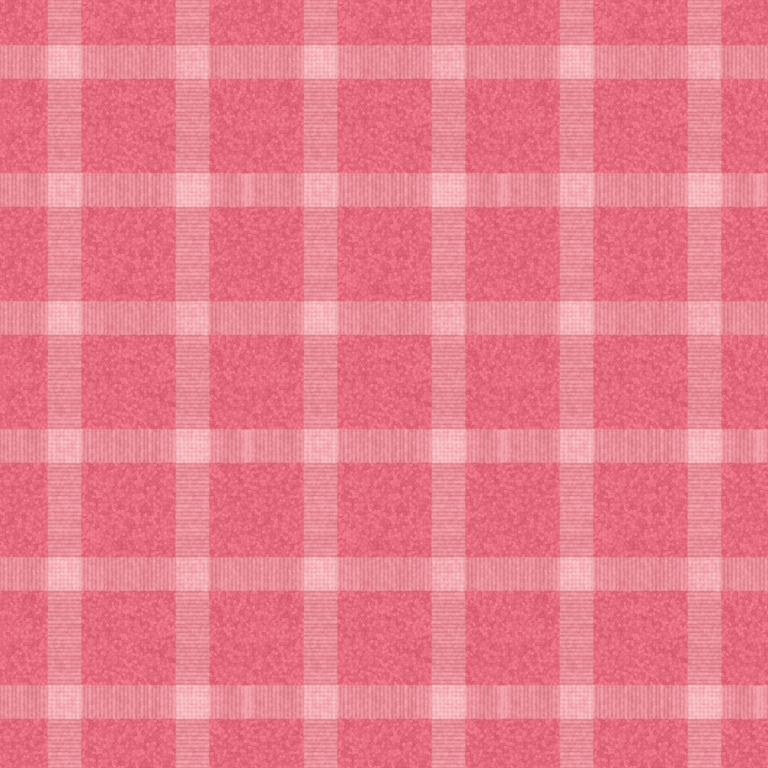
This pattern is drawn by a three.js fragment shader. Its source:

```glsl
varying vec2 vUv;

const float PI = 3.14159265;
const float CHECKS = 6.0;          // checks across and down
const float MACRO = 2.0;           // checks until the wear repeats
const float THREADS = 32.0;        // threads per check
const float GRAINS = 40.0;         // fibre grains per check
const vec2 BAND_CENTER = vec2(0.504, 0.516);
const float BAND_HALF = 0.131;

float hash(vec2 p) {
  vec3 q = fract(p.xyx * vec3(0.1031, 0.1030, 0.0973));
  q += dot(q, q.yzx + 33.33);
  return fract((q.x + q.y) * q.z);
}

// Wrapping cellular noise: tone of the nearest grain, darker at its rim
float cellGrain(vec2 p, float period) {
  vec2 base = floor(p);
  float nearest = 8.0;
  float tone = 0.0;
  for (int j = -1; j <= 1; j++) {
    for (int i = -1; i <= 1; i++) {
      vec2 cell = base + vec2(float(i), float(j));
      vec2 id = mod(cell, period);
      vec2 site = cell + vec2(hash(id + 3.7), hash(id + 91.3));
      float d = distance(p, site);
      if (d < nearest) {
        nearest = d;
        tone = hash(id + 47.1);
      }
    }
  }
  return clamp(0.72 * tone + 0.55 * (1.0 - nearest) - 0.16, 0.0, 1.0);
}

// Soft-edged interval around a center
float band(float x, float center, float halfWidth, float blur) {
  return 1.0 - smoothstep(halfWidth - blur, halfWidth + blur, abs(x - center));
}

// Parallel threads along x, each with its own brightness, centered on zero
float threads(float x, float seed) {
  float t = x * THREADS;
  float id = mod(floor(t), THREADS * MACRO);
  float ridge = -0.5 * cos(2.0 * PI * t);
  return 0.52 * ridge + 0.26 * (hash(vec2(id, seed)) - 0.5);
}

// Slow drift that repeats with the wear
float drift(float x, float phase) {
  float a = PI * x;
  return 0.5 * sin(3.0 * a + phase) + 0.3 * sin(7.0 * a + 2.0 * phase);
}

// Brighter worn patches on alternating horizontal bands
float wear(vec2 m) {
  float lower = step(m.y, 1.0);
  float streak = band(m.x, 1.937, 0.038, 0.008);
  float glow = exp(-28.0 * dot(m - vec2(1.5, 0.5), m - vec2(1.5, 0.5)));
  float patchLight = band(m.x, 0.475, 0.16, 0.03);
  return mix(0.24 * patchLight, 0.34 * streak + 0.3 * glow, lower);
}

void main() {
  vec2 p = vUv * CHECKS;
  vec2 check = fract(p);
  vec2 macro = mod(p, MACRO);
  float row = floor(macro.y);

  // Band coverage
  float vertical = band(check.x, BAND_CENTER.x, BAND_HALF, 0.008);
  float horizontal = band(check.y, BAND_CENTER.y, BAND_HALF, 0.008);
  float crossing = vertical * horizontal;

  // Fibre grain and thread relief
  float grain = cellGrain(p * GRAINS, GRAINS * MACRO);
  float fuzz = 0.5 * (grain - 0.5);
  float upright = threads(p.x, 5.0 + row) + 0.08 * drift(p.x, 1.3 + row) + wear(macro);
  float level = threads(p.y, 17.0) + 0.06 * drift(p.y, 2.1);
  float bandTone = clamp(0.5 + fuzz + mix(level, upright, horizontal), 0.0, 1.0);
  float crossTone = clamp(0.47 + fuzz + 0.6 * (upright + level), 0.0, 1.0);

  // Dyed cloth, lighter bands and palest crossings
  vec3 ground = mix(vec3(0.84, 0.34, 0.42), vec3(0.955, 0.49, 0.56), grain);
  vec3 stripe = mix(vec3(0.86, 0.46, 0.515), vec3(0.96, 0.635, 0.675), bandTone);
  vec3 pale = mix(vec3(0.93, 0.58, 0.62), vec3(0.98, 0.77, 0.79), crossTone);

  vec3 color = mix(ground, stripe, max(vertical, horizontal));
  color = mix(color, pale, crossing);
  gl_FragColor = vec4(color, 1.0);
}
```
